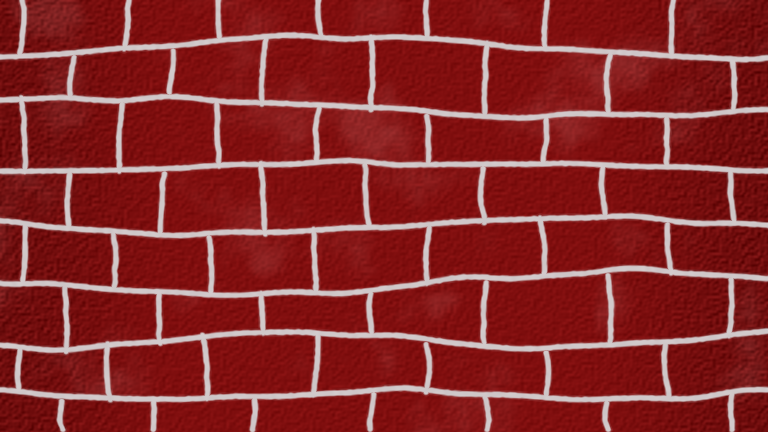
This pattern is drawn by a Shadertoy shader. Its source:

```glsl
// Hand-painted brick wall: wavy pale mortar strokes over grainy red bricks.
// Seven courses lines follow cosine waves plus noise; a loop hangs the short
// upright joints between them, with lean, bow and ragged ends from a hash.

const int LINES = 7;
const int COLUMNS = 7;
const float PI = 3.14159;
const vec3 BRICK = vec3(0.50, 0.055, 0.055);
const vec3 MORTAR = vec3(0.815, 0.785, 0.79);

// Amplitude, frequency and crest position of each course line
const vec3 WAVES[LINES] = vec3[LINES](
    vec3(0.023, 3.53, -0.10), vec3(0.021, 3.02, 1.34),
    vec3(0.012, 3.02, 0.00),  vec3(0.021, 3.88, 0.51),
    vec3(0.028, 3.39, 0.53),  vec3(0.019, 5.22, 1.30),
    vec3(0.010, 6.46, 0.42));

float hash(vec2 p) {
    vec3 q = fract(vec3(p.xyx) * 0.1031);
    q += dot(q, q.yzx + 33.33);
    return fract((q.x + q.y) * q.z);
}

float noise(vec2 p) {
    vec2 i = floor(p), f = fract(p);
    f = f * f * (3.0 - 2.0 * f);
    return mix(mix(hash(i), hash(i + vec2(1, 0)), f.x),
               mix(hash(i + vec2(0, 1)), hash(i + vec2(1, 1)), f.x), f.y);
}

float fbm(vec2 p) {
    float sum = 0.0, gain = 0.5;
    for (int i = 0; i < 4; i++) {
        sum += gain * noise(p);
        p = p * 2.03 + 7.1;
        gain *= 0.5;
    }
    return sum;
}

// Depth below the top edge of course line k at position x
float courseLine(int k, float x) {
    float fk = float(k);
    vec3 w = WAVES[clamp(k, 0, LINES - 1)];
    float base = 0.108 + 0.1345 * fk + 0.011 * sin(PI * fk / 6.0);
    float wobble = 0.014 * (noise(vec2(x * 7.5, fk * 17.0 + 40.0)) - 0.5);
    return base + w.x * cos(w.y * (x - w.z)) + wobble;
}

// Joints crowd together on the left and drift outward in lower rows
float jointX(int row, int column) {
    float j = float(2 * column + row % 2);
    float drift = 0.007 * (float(row) - 3.5) * max(sin(2.0 * PI * j / 13.0), 0.0);
    float jitter = 0.014 * (hash(vec2(row, column) + 3.0) - 0.5);
    return 0.051 + 0.1264 * j - 0.081 * sin(PI * j / 13.0) - drift + jitter;
}

// Distance to one upright joint, bowed and leaning between two depths
float jointDistance(vec2 p, int row, int column) {
    float x = jointX(row, column);
    if (abs(p.x - x) > 0.035) return 1.0;
    vec2 id = vec2(row, column);
    float top = courseLine(row - 1, x) + 0.016 * hash(id + 11.0) - 0.003;
    float bottom = courseLine(row, x) - 0.014 * hash(id + 23.0) + 0.005;
    bottom = min(bottom, 0.994);
    float t = clamp((p.y - top) / (bottom - top), 0.0, 1.0);
    float lean = 0.02 * (hash(id + 37.0) - 0.5) * (t - 0.5);
    float bow = 0.014 * (hash(id + 51.0) - 0.5) * sin(PI * t);
    float shake = 0.004 * (noise(vec2(p.y * 40.0, id.x * 9.0 + id.y)) - 0.5);
    return length(p - vec2(x + lean + bow + shake, clamp(p.y, top, bottom)));
}

float mortarDistance(vec2 p) {
    float d = 1.0;
    for (int k = 0; k < LINES; k++) {
        float y = courseLine(k, p.x);
        float slope = (courseLine(k, p.x + 0.004) - y) / 0.004;
        d = min(d, abs(p.y - y) / sqrt(1.0 + slope * slope));
    }
    for (int row = 0; row <= LINES; row++) {
        if (abs(p.y - 0.045 - 0.1345 * float(row)) > 0.14) continue;
        for (int c = 0; c < COLUMNS; c++) d = min(d, jointDistance(p, row, c));
    }
    return d;
}

// Fine embossed leather grain, stronger toward the side edges
float grain(vec2 p, float edge) {
    vec2 q = p * vec2(135.0, 150.0);
    return (noise(q) - noise(q + vec2(0.6, 0.7))) * mix(0.07, 0.13, edge);
}

vec3 brickColor(vec2 p, float edge) {
    float haze = smoothstep(0.48, 0.85, fbm(p * 7.0 + 4.0));
    vec3 color = BRICK + haze * vec3(0.08, 0.11, 0.11);
    color *= 1.0 - 0.14 * edge;
    return color + grain(p, edge) * vec3(1.0, 0.45, 0.45);
}

void mainImage(out vec4 fragColor, in vec2 fragCoord) {
    vec2 p = fragCoord / iResolution.y;
    p.y = 1.0 - p.y;
    float pixel = 1.0 / iResolution.y;
    float edge = smoothstep(0.5, 1.0, abs(2.0 * fragCoord.x / iResolution.x - 1.0));

    // Solid stroke core, frayed soft rim and a faint outer bristle mark
    float d = mortarDistance(p);
    float fray = 0.0018 * (noise(p * 110.0) - 0.5);
    float rim = max(0.0097, 0.0055 + pixel);
    float stroke = 1.0 - smoothstep(0.0035, rim, d + fray);
    float bristle = 0.14 * noise(p * 45.0) * (1.0 - smoothstep(0.009, 0.012, d));

    vec3 paint = MORTAR + 0.03 * (noise(p * 90.0) - 0.5);
    vec3 color = mix(brickColor(p, edge), paint, max(stroke, bristle));
    fragColor = vec4(clamp(color, 0.0, 1.0), 1.0);
}
```
